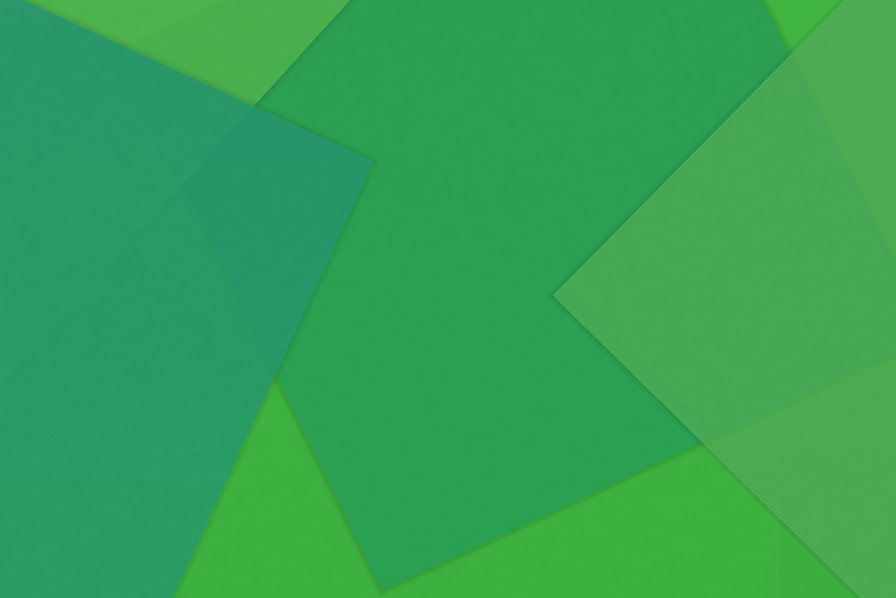
A WebGL 2 fragment shader for this background:

```glsl
#version 300 es
precision highp float;
// Overlapping translucent paper sheets in greens and teal.
// Each sheet is an intersection of half-planes, laid back to front with
// a soft contact shadow, a thin lit rim and a fine paper grain.

#define SHADOW_WIDTH 0.016
#define SHADOW_DEPTH 0.10
#define RIM_WIDTH 0.0035
#define RIM_LIGHT 0.022
#define GRAIN_SCALE 170.0
#define GRAIN_AMOUNT 0.014

uniform vec2 u_resolution;
out vec4 outColor;

const vec3 GRASS = vec3(0.238, 0.692, 0.250);
const vec3 LIME = vec3(0.307, 0.697, 0.300);
const vec3 EMERALD = vec3(0.162, 0.625, 0.320);
const vec3 TEAL_TOP = vec3(0.143, 0.572, 0.432);
const vec3 TEAL_BOTTOM = vec3(0.147, 0.598, 0.408);
const vec3 SAGE = vec3(0.304, 0.664, 0.333);

float hash(vec2 p) {
  vec3 q = fract(vec3(p.xyx) * 0.1031);
  q += dot(q, q.yzx + 33.33);
  return fract((q.x + q.y) * q.z);
}

float noise(vec2 p) {
  vec2 i = floor(p), f = fract(p);
  f = f * f * (3.0 - 2.0 * f);
  vec2 e = vec2(0.0, 1.0);
  return mix(mix(hash(i), hash(i + e.yx), f.x),
             mix(hash(i + e), hash(i + e.yy), f.x), f.y);
}

// Signed distance to the line a-b; negative inside a clockwise outline.
float edge(vec2 p, vec2 a, vec2 b) {
  vec2 d = normalize(b - a), q = p - a;
  return d.y * q.x - d.x * q.y;
}

// Wedge with its corner at b.
float wedge(vec2 p, vec2 a, vec2 b, vec2 c) {
  return max(edge(p, a, b), edge(p, b, c));
}

// Lays one sheet over the colour below it.
vec3 lay(vec3 below, float d, vec3 sheet, float opacity, float shadow, float rim) {
  float pixel = 0.75 / u_resolution.y;
  float cover = 1.0 - smoothstep(-pixel, pixel, d);
  float fall = 1.0 - smoothstep(0.0, SHADOW_WIDTH, d);
  below *= 1.0 - shadow * SHADOW_DEPTH * fall * fall * (1.0 - cover);
  vec3 face = mix(below, sheet, opacity);
  face += rim * RIM_LIGHT * (1.0 - smoothstep(0.0, RIM_WIDTH, -d));
  return mix(below, face, cover);
}

void main() {
  // Heights run from 0 at the top to 1 at the bottom, widths from 0 to 1.5.
  vec2 uv = gl_FragCoord.xy / u_resolution;
  vec2 p = vec2(uv.x * 1.5, 1.0 - uv.y);

  // Backing, with a faint straight sheet at the lower right
  vec3 color = GRASS + vec3(0.012, 0.015, 0.0) * (1.0 - p.y);
  float panel = max(1.305 - p.x, 0.75 - p.y);
  color = lay(color, panel, vec3(0.235, 0.672, 0.255), 0.9, 0.0, 0.0);

  // Central sheet
  vec2 a = vec2(0.197, 0.088), b = vec2(1.111, -0.334);
  vec2 c = vec2(1.555, 0.564), d = vec2(0.639, 0.988);
  float center = max(wedge(p, a, b, c), wedge(p, c, d, a));
  vec3 emerald = EMERALD + vec3(0.006, -0.008, 0.0) * smoothstep(0.5, 0.0, p.y);
  color = lay(color, center, emerald, 0.98, 1.2, -0.4);

  // Upper left sheet
  float corner = edge(p, vec2(0.586, 0.0), vec2(0.426, 0.176));
  color = lay(color, corner, LIME, 0.85, 0.9, 0.3);

  // Left sheet
  float left = wedge(p, vec2(0.040, 0.0), vec2(0.625, 0.270), vec2(0.289, 1.0));
  color = lay(color, left, mix(TEAL_TOP, TEAL_BOTTOM, p.y), 0.86, 0.9, 0.25);

  // Right sheet
  float right = wedge(p, vec2(1.441, 1.0), vec2(0.926, 0.494), vec2(1.414, 0.0));
  color = lay(color, right, SAGE, 0.80, 0.9, 1.0);

  // Paper grain
  float grain = 0.6 * noise(p * GRAIN_SCALE) + 0.4 * noise(p * GRAIN_SCALE * 0.37);
  color += GRAIN_AMOUNT * (grain - 0.5);
  outColor = vec4(color, 1.0);
}
```
